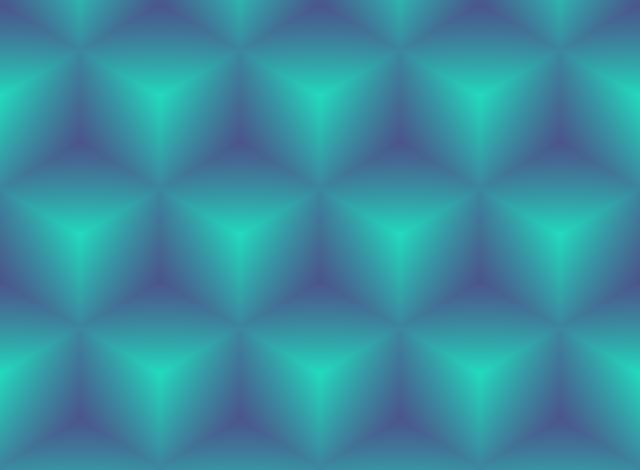
Write a Shadertoy shader that draws this pattern.

```glsl
#define REPEATS_ACROSS 4.0
#define LIGHT_COLOR vec3(0.130, 0.855, 0.742)
#define DARK_COLOR vec3(0.293, 0.333, 0.548)
#define SIDE_LEVEL 0.37

const float SQRT3 = sqrt(3.0);

// Offset from the nearest centre of a hexagonal lattice with unit spacing
vec2 hexOffset(vec2 p) {
    vec2 period = vec2(1.0, SQRT3);
    vec2 evenRow = mod(p + 0.5 * period, period) - 0.5 * period;
    vec2 oddRow = mod(p, period) - 0.5 * period;
    return dot(evenRow, evenRow) < dot(oddRow, oddRow) ? evenRow : oddRow;
}

// Position along the three cube edges: 0 at the centre, 1 at the corners.
// One component is always zero, so the other two span a rhombic face.
vec3 cubeCoords(vec2 p) {
    vec3 along = SQRT3 * vec3(-p.y,
                              dot(p, vec2(0.5 * SQRT3, 0.5)),
                              dot(p, vec2(-0.5 * SQRT3, 0.5)));
    float lowest = min(along.x, min(along.y, along.z));
    return (along - lowest) / 1.5;
}

// Bilinear blend over a face: light centre, side corners, dark far corner
float faceLight(vec3 edge) {
    float sum = edge.x + edge.y + edge.z;
    float product = dot(edge, edge.yzx);
    return 1.0 - (1.0 - SIDE_LEVEL) * sum + (1.0 - 2.0 * SIDE_LEVEL) * product;
}

void mainImage(out vec4 fragColor, in vec2 fragCoord) {
    // A cube row runs through the middle, shifted by half a cube
    vec2 p = (fragCoord - 0.5 * iResolution.xy) / iResolution.x * REPEATS_ACROSS;
    p.x += 0.5;

    float light = faceLight(cubeCoords(hexOffset(p)));
    fragColor = vec4(mix(DARK_COLOR, LIGHT_COLOR, clamp(light, 0.0, 1.0)), 1.0);
}
```
